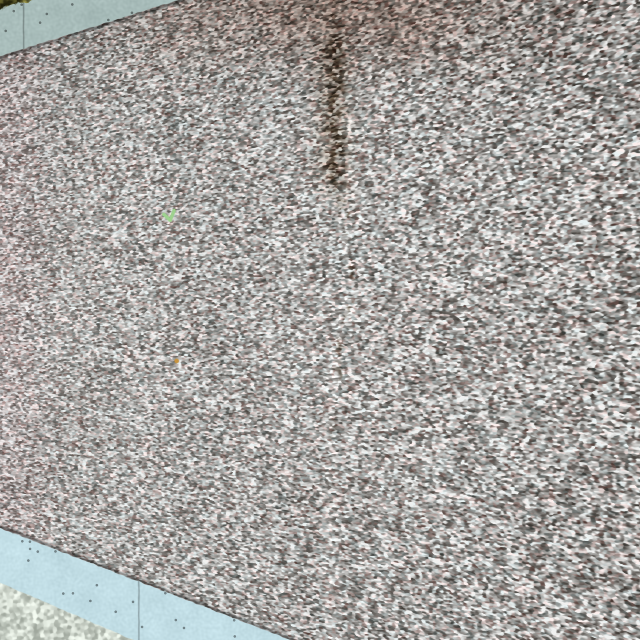
This texture is drawn by a three.js fragment shader. Its source:

```glsl
// Fine pink-grey gravel paving between two pale kerbs, with a mossy crack down it.
// Grains are softly blended jittered cells on a grid that fans out to the right;
// gradient noise adds mottling, stains and ragged edges.
varying vec2 vUv;

vec3 hash3(vec2 p) {
  vec3 q = fract(p.xyx * vec3(0.1031, 0.1030, 0.0973));
  q += dot(q, q.yxz + 33.33);
  return fract((q.xxy + q.yzz) * q.zyx);
}

float corner(vec2 cell, vec2 offset, vec2 f) {
  return dot(hash3(cell + offset + 500.0).xy * 2.0 - 1.0, f - offset);
}

float gradientNoise(vec2 p) {
  vec2 i = floor(p), f = p - i;
  vec2 u = f * f * f * (f * (f * 6.0 - 15.0) + 10.0);
  float low = mix(corner(i, vec2(0.0), f), corner(i, vec2(1.0, 0.0), f), u.x);
  float high = mix(corner(i, vec2(0.0, 1.0), f), corner(i, vec2(1.0), f), u.x);
  return mix(low, high, u.y);
}

float mottle(vec2 p) {
  return gradientNoise(p) + 0.5 * gradientNoise(p * 2.1 + 7.0)
       + 0.25 * gradientNoise(p * 4.3 + 19.0);
}

// Random values of the nearby grains, softly weighted towards the closest one
vec3 grains(vec2 p) {
  vec2 cell = floor(p);
  vec3 sum = vec3(0.0);
  float total = 0.0;
  for (int y = -1; y <= 1; y++) {
    for (int x = -1; x <= 1; x++) {
      vec2 id = cell + vec2(float(x), float(y));
      vec2 d = id + 0.1 + 0.8 * hash3(id + 91.0).xy - p;
      float w = exp(-4.2 * dot(d, d));
      sum += w * hash3(id + 700.0);
      total += w;
    }
  }
  return sum / total;
}

float segment(vec2 p, vec2 a, vec2 b) {
  vec2 pa = p - a, ba = b - a;
  return length(pa - ba * clamp(dot(pa, ba) / dot(ba, ba), 0.0, 1.0));
}

float band(float d, float width) {
  return exp(-d * d / (width * width));
}

vec3 gravel(vec2 uv) {
  // Perspective: grains are finer at the left and spread towards the right
  vec2 p = vec2(uv.x * (245.0 - 45.0 * uv.x), (uv.y - 0.5) * (410.0 - 125.0 * uv.x));
  p += 0.6 * vec2(gradientNoise(p * 0.4), gradientNoise(p * 0.4 + 31.0));
  vec3 g = grains(p);
  float patches = mottle(uv * 7.0);
  float tone = 0.6 + (g.x - 0.5) * mix(0.88, 1.2, uv.x);
  tone += 0.2 * gradientNoise(p * vec2(0.7, 0.9) + 57.0) + 0.05 * patches;
  tone -= 0.09 * smoothstep(0.75, 1.0, uv.y) + 0.03 * smoothstep(0.6, 1.0, uv.x);
  tone += 0.02 * band(uv.y - 0.4, 0.3);
  vec3 col = mix(vec3(0.25, 0.23, 0.21), vec3(0.92, 0.925, 0.92), clamp(tone, 0.0, 1.03));

  // Faintly pink and blue-green stones, pinkish left margin
  col += vec3(0.05, -0.008, -0.012) * smoothstep(0.6, 0.85, g.y);
  col += vec3(-0.025, 0.005, 0.012) * smoothstep(0.36, 0.15, g.y);
  col += vec3(0.015, -0.01, -0.005) * smoothstep(0.12, 0.0, uv.x);

  // Rusty stain along the top
  float rust = smoothstep(0.84, 1.0, uv.y + 0.06 * patches) * band(uv.x - 0.52, 0.28);
  col *= mix(vec3(1.0), vec3(0.88, 0.79, 0.75), rust);

  // Crack: broad and brown above, thin and broken below, with worn pale rims
  float x = uv.x - 0.523 - 0.03 * band(uv.y - 0.57, 0.1) - 0.012 * mottle(vec2(3.0, uv.y * 25.0));
  x += 0.016 * gradientNoise(uv * vec2(60.0, 110.0));
  float upper = smoothstep(0.66, 0.74, uv.y) * smoothstep(1.02, 0.9, uv.y);
  float broken = smoothstep(-0.2, 0.2, gradientNoise(vec2(uv.y * 32.0, 4.0)));
  float dark = band(x, mix(0.005, 0.015, upper)) * mix(0.7 * broken * smoothstep(0.15, 0.55, uv.y), 0.85, upper);
  dark *= smoothstep(-0.25, 0.3, gradientNoise(uv * vec2(80.0, 110.0)) + 0.6 * (0.55 - g.x));
  col *= 1.0 - vec3(0.12, 0.16, 0.2) * band(x + 0.005, 0.028) * upper;
  col += 0.07 * band(x - 0.024, 0.009) * smoothstep(0.5, 0.75, uv.y) * smoothstep(0.95, 0.8, uv.y);
  col += 0.06 * band(x + 0.008, 0.01) * smoothstep(0.75, 0.5, uv.y);
  return mix(col, col * vec3(0.4, 0.32, 0.22), clamp(dark, 0.0, 1.0));
}

vec3 kerb(vec2 uv, vec3 base, float jointX) {
  vec3 col = base + 0.04 * mottle(uv * 25.0) + 0.05 * gradientNoise(uv * 190.0);
  vec2 p = uv * 75.0;
  vec3 h = hash3(floor(p));
  float pit = step(0.92, h.z) * smoothstep(0.22, 0.08, length(fract(p) - 0.3 - 0.4 * h.xy));
  float joint = band(uv.x - jointX - 0.001 * gradientNoise(uv * 60.0), 0.0014);
  return col * (1.0 - 0.4 * pit - 0.25 * joint);
}

void main() {
  vec2 uv = vUv;
  float rough = 0.002 * gradientNoise(uv * 90.0);
  vec3 col = gravel(uv);

  // Fallen leaf and a tiny orange petal
  float leaf = min(segment(uv, vec2(0.266, 0.656), vec2(0.272, 0.671)),
                   segment(uv, vec2(0.266, 0.656), vec2(0.256, 0.665)));
  col = mix(col, vec3(0.62, 0.82, 0.56), smoothstep(0.004, 0.0015, leaf));
  col = mix(col, vec3(0.78, 0.58, 0.25), smoothstep(0.005, 0.002, length(uv - vec2(0.276, 0.436))));

  // Kerbs, each with a thin shadow where it meets the gravel
  float top = uv.y - 0.912 - 0.315 * uv.x + rough;
  float bottom = 0.175 - 0.385 * uv.x - uv.y + rough;
  col *= 1.0 - 0.4 * max(band(top + 0.002, 0.003), band(bottom + 0.002, 0.003));
  col = mix(col, kerb(uv, vec3(0.66, 0.74, 0.73), 0.037), smoothstep(-0.001, 0.0015, top));
  col = mix(col, kerb(uv, vec3(0.76, 0.87, 0.9), 0.217), smoothstep(-0.001, 0.0015, bottom));

  // Pale concrete below the lower kerb and moss in the upper corner
  vec3 speckle = grains(uv * 190.0);
  vec3 concrete = vec3(0.79, 0.82, 0.78) + 0.35 * (speckle.x - 0.5);
  col = mix(col, concrete, smoothstep(-0.001, 0.002, 0.09 - 0.43 * uv.x - uv.y + rough));
  float moss = uv.y - 0.984 - 0.3 * uv.x + 0.012 * mottle(uv * 60.0);
  vec3 mossColor = mix(vec3(0.1, 0.1, 0.03), vec3(0.66, 0.64, 0.32), speckle.y);
  col = mix(col, mossColor, smoothstep(-0.002, 0.002, moss) * smoothstep(0.06, 0.04, uv.x));

  gl_FragColor = vec4(clamp(col, 0.0, 1.0), 1.0);
}
```
